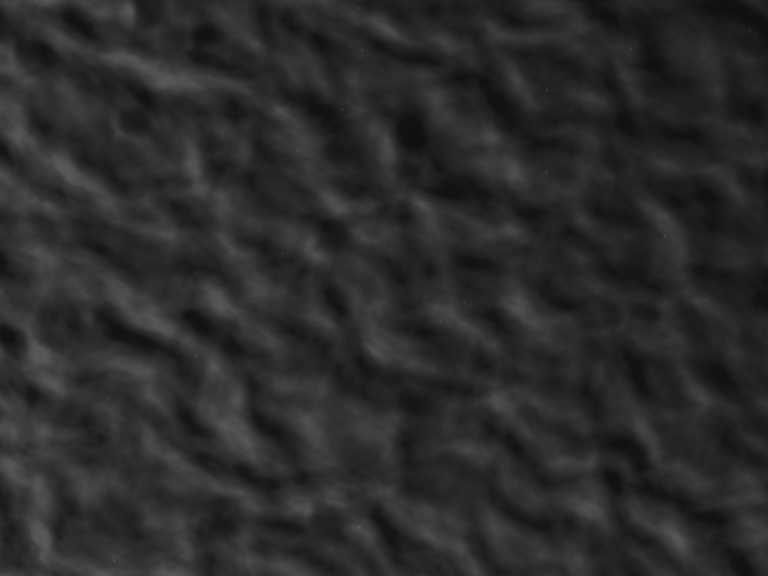
This texture is drawn by a WebGL 1 fragment shader. Its source:

```glsl
precision highp float;

uniform vec2 u_resolution;

const vec2 GRAIN_AXIS = vec2(0.88, -0.475);
const vec2 LIGHT_STEP = vec2(0.022, 0.021);
const vec3 TINT = vec3(1.0, 1.0, 0.995);

float hash(vec2 cell) {
  return fract(sin(dot(cell, vec2(127.1, 311.7))) * 43758.55);
}

vec2 gradient(vec2 cell) {
  float angle = 6.2832 * hash(cell);
  return vec2(cos(angle), sin(angle));
}

float gradientNoise(vec2 p) {
  vec2 cell = floor(p);
  vec2 f = p - cell;
  vec2 blend = f * f * f * (f * (f * 6.0 - 15.0) + 10.0);
  vec2 right = vec2(1.0, 0.0);
  vec2 up = vec2(0.0, 1.0);
  float a = dot(gradient(cell), f);
  float b = dot(gradient(cell + right), f - right);
  float c = dot(gradient(cell + up), f - up);
  float d = dot(gradient(cell + 1.0), f - 1.0);
  return mix(mix(a, b, blend.x), mix(c, d, blend.x), blend.y);
}

vec2 noisePair(vec2 p) {
  return vec2(gradientNoise(p + 3.7), gradientNoise(p + 19.2));
}

// Rotates into the frame of the slanted scales
vec2 toGrain(vec2 p) {
  vec2 across = vec2(-GRAIN_AXIS.y, GRAIN_AXIS.x);
  return vec2(dot(p, GRAIN_AXIS), dot(p, across));
}

// Soft, stretched bumps with weaker fine octaves
float surfaceHeight(vec2 p) {
  vec2 warped = p + 0.04 * noisePair(p * 6.0);
  vec2 q = toGrain(warped) * vec2(9.5, 13.0) + 40.0;
  float height = 0.0;
  float amplitude = 1.0;
  for (int i = 0; i < 4; i++) {
    height += amplitude * gradientNoise(q);
    q = q * 2.07 + 11.3;
    amplitude *= 0.37;
  }
  return height;
}

// Brightness change from scattered hollows: dark core, pale rim on the left
float hollows(vec2 p, float spacing) {
  vec2 bent = p + 0.022 * noisePair(p * 17.0);
  vec2 home = floor(bent / spacing);
  float sum = 0.0;
  for (int y = -1; y <= 1; y++) {
    for (int x = -1; x <= 1; x++) {
      vec2 cell = home + vec2(float(x), float(y));
      vec2 jitter = vec2(hash(cell + 5.1), hash(cell + 8.6));
      vec2 offset = bent - (cell + 0.1 + 0.8 * jitter) * spacing;
      float radius = mix(0.026, 0.042, hash(cell + 2.3));
      float strength = smoothstep(0.3, 0.9, hash(cell + 14.9));
      vec2 coreOffset = toGrain(offset) * vec2(0.8, 1.15) / radius;
      float core = 1.0 - smoothstep(0.2, 1.25, length(coreOffset));
      vec2 rimOffset = (offset + radius * vec2(1.1, 0.35)) * vec2(1.6, 0.9) / radius;
      float rim = exp(-2.5 * dot(rimOffset, rimOffset));
      sum += strength * (0.32 * rim - 0.65 * core);
    }
  }
  return sum;
}

// Falloff of the light from lower left to upper right
float ambient(vec2 uv) {
  return 0.22 - 0.07 * uv.x - 0.035 * uv.y;
}

// Rare pale dust
float dust(vec2 p) {
  vec2 q = p * 28.0;
  vec2 cell = floor(q);
  vec2 center = 0.25 + 0.5 * vec2(hash(cell + 31.0), hash(cell + 47.0));
  float dotMask = 1.0 - smoothstep(0.03, 0.1, length(q - cell - center));
  return dotMask * step(0.988, hash(cell + 63.0));
}

void main() {
  vec2 uv = gl_FragCoord.xy / u_resolution;
  vec2 p = gl_FragCoord.xy / u_resolution.y;

  // Slope towards the light, with deeper pockets where it faces away
  float relief = surfaceHeight(p + LIGHT_STEP) - surfaceHeight(p);
  float pocket = smoothstep(0.22, 0.7, -relief);
  float mottling = 0.16 * gradientNoise(p * 6.0 + 70.0);
  float shade = 0.92 * relief - 0.28 * pocket + mottling + hollows(p, 0.17);
  float tone = ambient(uv) * exp(shade);

  // Gentle limits on shadow and highlight
  tone = mix(tone, 0.31, smoothstep(0.25, 0.5, tone));
  tone = max(tone, 0.05 + 0.3 * tone);
  tone += 0.06 * dust(p) + 0.007 * gradientNoise(p * 90.0);

  gl_FragColor = vec4(TINT * tone, 1.0);
}
```
